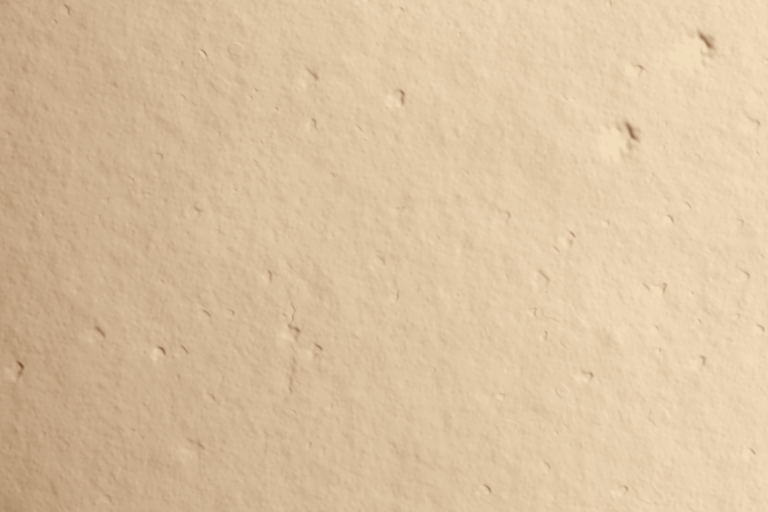
Write a Shadertoy shader that draws this texture.

```glsl
// Weathered cream plaster under a raking light from the upper right.
// Cellular bumps, flakes, scattered pits and one crack form a height field;
// its slope towards the light shifts the tone of a left-to-right falloff.

const vec2 LIGHT = vec2(0.86, 0.51);

vec3 hash3(vec2 cell) {
    vec3 h = fract(cell.xyx * vec3(0.1031, 0.1030, 0.0973));
    h += dot(h, h.yxz + 33.33);
    return fract((h.xxy + h.yzz) * h.zyx);
}

// Cellular noise: one soft bump or dent per cell, roughly -1 to 1
float bumps(vec2 p) {
    vec2 cell = floor(p);
    float sum = 0.0;
    for (int y = -1; y <= 1; y++)
    for (int x = -1; x <= 1; x++) {
        vec2 id = cell + vec2(x, y);
        vec3 rnd = hash3(id);
        vec2 d = p - id - rnd.xy;
        sum += (rnd.z * 2.0 - 1.0) * exp(-5.0 * dot(d, d));
    }
    return sum;
}

// Crisp hollow, steep on the lit side and shallow on the other
float hollow(vec2 d, float radius) {
    float r = (length(d) + 0.45 * dot(d, LIGHT)) / radius;
    return radius * exp(-r * r * r);
}

// Sparse small hollows of varied depth, a share of the cells holding one each
float pits(vec2 p, float scale, float share) {
    p *= scale;
    vec2 cell = floor(p);
    float depth = 0.0;
    for (int y = -1; y <= 1; y++)
    for (int x = -1; x <= 1; x++) {
        vec2 id = cell + vec2(x, y);
        vec3 rnd = hash3(id + 71.0);
        if (rnd.z < share) {
            float size = mix(0.08, 0.17, fract(rnd.z * 97.0));
            depth += mix(0.4, 1.3, fract(rnd.x * 53.0)) * hollow(p - id - rnd.xy, size);
        }
    }
    return depth / scale;
}

// Broken, wandering groove with a sharp right lip, left of the centre
float crack(vec2 p) {
    float path = 0.54 + 0.03 * sin(p.y * 9.0 - 1.6) + 0.008 * sin(p.y * 31.0)
               + 0.012 * bumps(p * 27.0 + 3.0);
    float extent = smoothstep(0.06, 0.12, p.y) * smoothstep(0.72, 0.34, p.y);
    float broken = smoothstep(-0.35, 0.25, bumps(p * 23.0 + 40.0));
    float d = p.x - path;
    d /= d > 0.0 ? 0.005 : 0.014;
    return 0.022 * extent * broken * exp(-d * d);
}

float height(vec2 p) {
    // Layered sines make the outlines irregular
    vec2 q = p + 0.0025 * sin(p.yx * vec2(71.0, 83.0) + 2.0 * sin(p * 47.0))
               + 0.0015 * sin(p.yx * vec2(311.0, 287.0) + p * 90.0);

    // Trowelled grain, finer layers steeper
    float h = 0.0;
    float scale = 13.0;
    for (int i = 0; i < 4; i++) {
        h += (0.32 + 0.09 * float(i)) * bumps(p * scale + float(i) * 17.0) / scale;
        scale *= 2.05;
    }

    // Raised flakes, gathered in patches
    float patches = smoothstep(-0.1, 0.5, bumps(p * 4.0 + 9.0));
    h += 0.009 * patches * smoothstep(0.45, 0.7, bumps(q * 21.0 + 5.0));

    // Small pits, then the two large ones at the upper right
    h -= 4.5 * pits(q, 12.0, 0.16);
    h -= (2.0 + 2.5 * patches) * pits(q, 27.0, 0.11);
    for (int i = 0; i < 2; i++) {
        vec2 d = q - vec2(1.372, 0.912) + float(i) * vec2(0.148, 0.178);
        h -= 5.0 * hollow(d, 0.027) + 5.0 * hollow(d - vec2(0.002, 0.004), 0.014);
    }
    return h - crack(q);
}

void mainImage(out vec4 fragColor, in vec2 fragCoord) {
    vec2 uv = fragCoord / iResolution.xy;
    vec2 p = fragCoord / iResolution.y;

    // Falloff of the light across the wall, with faint stains
    float across = uv.x + 0.18 * (uv.y - 0.5);
    float tone = -0.14 + 1.92 * across - 0.64 * across * across;
    tone += 0.12 * bumps(p * 3.5) + 0.05 * bumps(p * 9.0 + 30.0);

    // Slope towards the light; shadows are deeper than highlights
    float reach = 0.0027;
    float slope = (height(p) - height(p + reach * LIGHT)) / reach;
    slope *= mix(1.2, 0.85, uv.x);
    tone += slope * (slope < 0.0 ? 0.16 : 0.11);

    // Tone 0 is the shaded plaster, 1 the lit plaster
    tone = clamp(tone, -2.2, 1.3);
    vec3 colour = mix(vec3(0.78, 0.67, 0.54), vec3(0.91, 0.82, 0.69), tone);
    fragColor = vec4(colour, 1.0);
}
```
